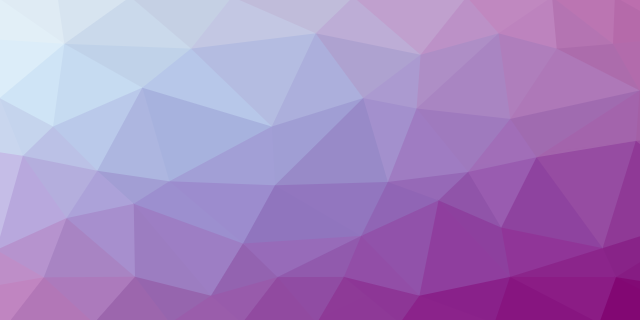
A WebGL 1 fragment shader for this background:

```glsl
precision highp float;
uniform vec2 u_resolution;

const float COLUMN_WIDTH = 2.0 / 7.0;
const float FACET_CONTRAST = 0.035;

float hash(vec2 p) {
  return fract(sin(dot(p, vec2(127.1, 311.7))) * 43758.5453);
}

float cross2(vec2 a, vec2 b) {
  return a.x * b.y - a.y * b.x;
}

// Wave coefficients: offset, amplitude, frequency, phase
float wave(vec4 k, float t) {
  return k.x + k.y * cos(k.z * t + k.w);
}

// Sideways sway of each mesh row, in columns
vec4 rowSway(float row) {
  if (row < 0.5) return vec4(-0.27, 0.36, 0.6, 0.0);
  if (row < 1.5) return vec4(0.03, 0.47, 0.62, -0.3);
  if (row < 2.5) return vec4(-0.29, 0.25, 1.5, 0.0);
  if (row < 3.5) return vec4(0.05, 0.2, 1.5, 0.0);
  if (row < 4.5) return vec4(-0.23, 0.29, 1.6, -5.6);
  if (row < 5.5) return vec4(0.05, 0.55, 0.75, -3.0);
  return vec4(-0.23, 0.35, 1.0, -5.3);
}

// Undulating height of each mesh row
vec4 rowHeight(float row) {
  if (row < 0.5) return vec4(-0.01, 0.0, 0.0, 0.0);
  if (row < 1.5) return vec4(0.115, -0.039, 2.1, -10.5);
  if (row < 2.5) return vec4(0.297, -0.078, 1.85, 0.0);
  if (row < 3.5) return vec4(0.536, -0.115, 0.45, -1.371);
  if (row < 4.5) return vec4(0.661, -0.065, 2.618, -8.378);
  if (row < 5.5) return vec4(0.865, -0.036, 2.6, -10.4);
  return vec4(1.01, 0.0, 0.0, 0.0);
}

vec2 meshPoint(float column, float row) {
  float x = (column + wave(rowSway(row), column)) * COLUMN_WIDTH;
  return vec2(x, wave(rowHeight(row), column));
}

// Five evenly spaced colour stops
vec3 ramp(vec3 a, vec3 b, vec3 c, vec3 d, vec3 e, float t) {
  float s = t * 4.0;
  vec3 color = mix(a, b, clamp(s, 0.0, 1.0));
  color = mix(color, c, clamp(s - 1.0, 0.0, 1.0));
  color = mix(color, d, clamp(s - 2.0, 0.0, 1.0));
  return mix(color, e, clamp(s - 3.0, 0.0, 1.0));
}

// Pale ice at upper left, through lilac, to deep magenta at lower right
vec3 colorField(vec2 p) {
  float x = clamp(p.x * 0.5, 0.0, 1.0);
  float y = clamp(p.y, 0.0, 1.0) * 3.0;
  vec3 base = ramp(vec3(0.74, 0.47, 0.71), vec3(0.60, 0.38, 0.67),
    vec3(0.58, 0.25, 0.61), vec3(0.54, 0.09, 0.52), vec3(0.50, 0.0, 0.43), x);
  vec3 low = ramp(vec3(0.74, 0.66, 0.87), vec3(0.61, 0.56, 0.81),
    vec3(0.57, 0.47, 0.76), vec3(0.57, 0.31, 0.66), vec3(0.56, 0.21, 0.59), x);
  vec3 high = ramp(vec3(0.82, 0.91, 0.97), vec3(0.69, 0.78, 0.91),
    vec3(0.65, 0.67, 0.86), vec3(0.64, 0.51, 0.76), vec3(0.65, 0.40, 0.66), x);
  vec3 top = ramp(vec3(0.90, 0.94, 0.96), vec3(0.80, 0.85, 0.91),
    vec3(0.76, 0.73, 0.85), vec3(0.77, 0.56, 0.77), vec3(0.74, 0.43, 0.68), x);
  vec3 color = mix(base, low, clamp(y, 0.0, 1.0));
  color = mix(color, high, clamp(y - 1.0, 0.0, 1.0));
  return mix(color, top, clamp(y - 2.0, 0.0, 1.0));
}

float edgeDistance(vec2 p, vec2 a, vec2 b) {
  return cross2(b - a, p - a) / max(length(b - a), 0.0001);
}

// Flat facet: colour weighted by smooth coverage, coverage in alpha
vec4 facet(vec2 p, vec2 a, vec2 b, vec2 c, float pixel) {
  float side = sign(cross2(b - a, c - a));
  float inside = min(side * edgeDistance(p, a, b),
    min(side * edgeDistance(p, b, c), side * edgeDistance(p, c, a)));
  float coverage = clamp(inside / pixel + 0.5, 0.0, 1.0);
  if (coverage <= 0.0) return vec4(0.0);
  vec2 center = (a + b + c) / 3.0;
  vec3 color = colorField(center) + (hash(center) - 0.5) * FACET_CONTRAST;
  return vec4(color, 1.0) * coverage;
}

// Split a mesh cell along its shorter diagonal
vec4 cell(vec2 p, float column, float row, float pixel) {
  vec2 a = meshPoint(column, row);
  vec2 b = meshPoint(column + 1.0, row);
  vec2 c = meshPoint(column + 1.0, row + 1.0);
  vec2 d = meshPoint(column, row + 1.0);
  if (distance(a, c) < distance(b, d))
    return facet(p, a, b, c, pixel) + facet(p, a, c, d, pixel);
  return facet(p, a, b, d, pixel) + facet(p, b, c, d, pixel);
}

void main() {
  vec2 p = gl_FragCoord.xy / u_resolution * vec2(2.0, 1.0);
  float pixel = 1.0 / u_resolution.y;
  float column = floor(p.x / COLUMN_WIDTH);
  vec4 sum = vec4(colorField(p), 1.0) * 0.001;
  for (int row = 0; row < 6; row++)
    for (int i = -1; i <= 1; i++)
      sum += cell(p, column + float(i), float(row), pixel);
  gl_FragColor = vec4(sum.rgb / sum.a, 1.0);
}
```
